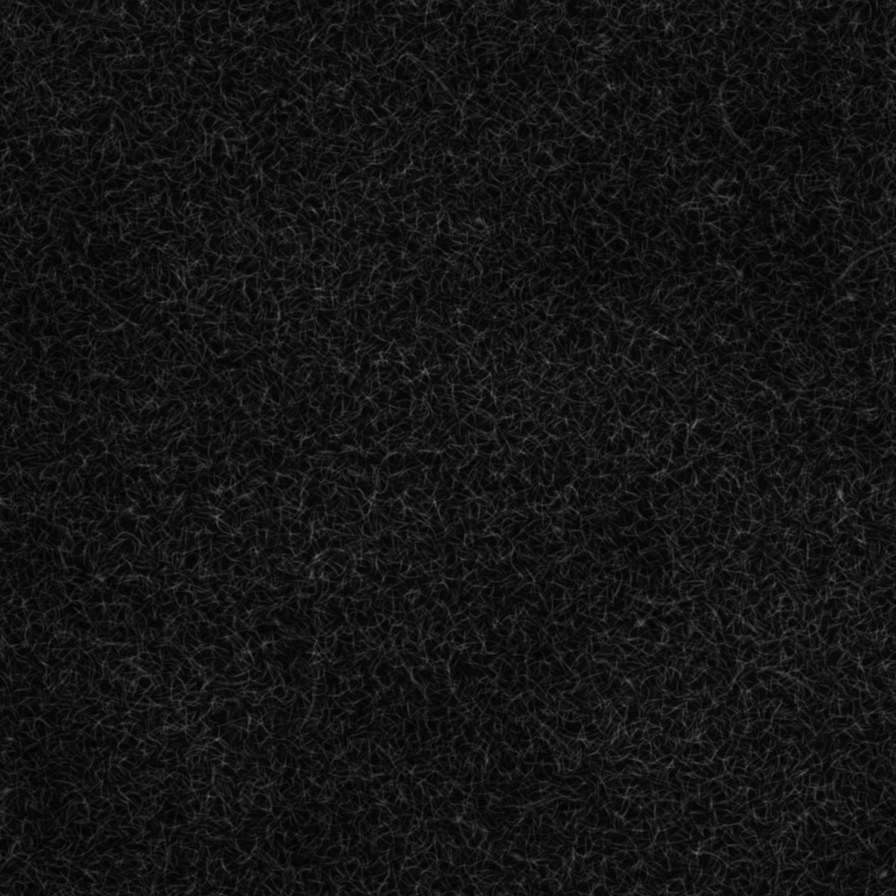
This texture is drawn by a WebGL 2 fragment shader. Its source:

```glsl
#version 300 es
precision highp float;
// Dark felt: a dense mat of short, curved, randomly turned fibres on near black.
// Jittered cell layers add up fine fibres, longer strands and pale flecks;
// broad value noise shades the mat in patches and fine noise adds grain.

uniform vec2 u_resolution;
out vec4 fragColor;

const float BASE_GREY = 0.030;
const vec3 TINT = vec3(1.0);

// Fine mat
const int MAT_LAYERS = 6;
const float MAT_CELLS = 60.0;
const float MAT_CELL_STEP = 2.7;
const float MAT_RADIUS = 0.0023;
const vec2 MAT_HALF_LENGTH = vec2(0.30, 0.85);  // in cells
const vec2 MAT_GLOW = vec2(0.010, 0.086);

// Sparse strands and flecks
const float STRAND_RADIUS = 0.0030;
const vec2 STRAND_HALF_LENGTH = vec2(0.20, 0.45);
const vec2 STRAND_GLOW = vec2(0.04, 0.11);
const float FLECK_RADIUS = 0.0052;
const vec2 FLECK_HALF_LENGTH = vec2(0.01, 0.09);
const vec2 FLECK_GLOW = vec2(0.06, 0.19);

const float MAX_BEND = 0.35;
const float PATCH_CONTRAST = 0.55;
const float GRAIN_CELLS = 290.0;
const float GRAIN_AMOUNT = 0.022;
const float TAU = 6.28318;

float hash(vec2 p) {
    return fract(sin(dot(p, vec2(127.1, 311.7))) * 43758.5453);
}

float valueNoise(vec2 p) {
    vec2 cell = floor(p);
    vec2 f = fract(p);
    f = f * f * (3.0 - 2.0 * f);
    float low = mix(hash(cell), hash(cell + vec2(1.0, 0.0)), f.x);
    float high = mix(hash(cell + vec2(0.0, 1.0)), hash(cell + 1.0), f.x);
    return mix(low, high, f.y);
}

// Soft profile of one bent fibre along x, dimmer towards its ends
float fibre(vec2 p, float halfLength, float bend, float radius) {
    p.y -= bend * (p.x * p.x / halfLength - 0.4 * halfLength);
    float past = max(abs(p.x) - halfLength, 0.0);
    float body = 1.0 - smoothstep(0.0, radius, length(vec2(past, p.y)));
    float along = min(abs(p.x) / halfLength, 1.0);
    return body * (1.0 - 0.45 * along * along);
}

// Sum of the fibres around a point, at most one per cell
float fibreLayer(vec2 uv, float cells, vec2 halfRange, float radius,
                 vec2 glow, float density, float seed) {
    vec2 p = uv * cells + seed * vec2(0.37, 0.73);
    vec2 home = floor(p);
    float pixel = 1.0 / min(u_resolution.x, u_resolution.y);
    float softRadius = max(radius, pixel) * cells;
    float light = 0.0;
    for (int y = -1; y <= 1; y++) {
        for (int x = -1; x <= 1; x++) {
            vec2 cell = home + vec2(x, y);
            vec2 key = cell + seed * 17.3;
            if (hash(key + 5.1) > density) continue;
            vec2 centre = cell + vec2(hash(key), hash(key + 31.7));
            float angle = TAU * hash(key + 57.3);
            vec2 dir = vec2(cos(angle), sin(angle));
            vec2 d = p - centre;
            vec2 local = vec2(dot(d, dir), dot(d, vec2(-dir.y, dir.x)));
            float halfLength = mix(halfRange.x, halfRange.y, hash(key + 83.9));
            float bend = MAX_BEND * (2.0 * hash(key + 71.4) - 1.0);
            float strength = mix(glow.x, glow.y, hash(key + 43.6));
            light += strength * fibre(local, halfLength, bend, softRadius);
        }
    }
    return light;
}

void main() {
    vec2 uv = gl_FragCoord.xy / min(u_resolution.x, u_resolution.y);

    // Dense mat of fine fibres
    float mat = 0.0;
    for (int i = 0; i < MAT_LAYERS; i++) {
        float n = float(i);
        mat += fibreLayer(uv, MAT_CELLS + MAT_CELL_STEP * n, MAT_HALF_LENGTH,
                          MAT_RADIUS, MAT_GLOW, 1.0, n + 1.0);
    }

    // Medium and long strands, then short flecks
    float strands = fibreLayer(uv, 22.0, STRAND_HALF_LENGTH, STRAND_RADIUS,
                               STRAND_GLOW, 0.45, 11.0);
    strands += fibreLayer(uv, 9.0, STRAND_HALF_LENGTH, STRAND_RADIUS * 1.15,
                          STRAND_GLOW, 0.40, 13.0);
    float flecks = fibreLayer(uv, 16.0, FLECK_HALF_LENGTH, FLECK_RADIUS,
                              FLECK_GLOW, 0.24, 17.0);

    // Broad patches and fine grain
    float cloud = 0.6 * valueNoise(uv * 6.0 + 3.7) + 0.4 * valueNoise(uv * 15.0 + 9.2);
    float shade = 1.0 + PATCH_CONTRAST * (cloud - 0.5);
    float grain = GRAIN_AMOUNT * (valueNoise(uv * GRAIN_CELLS) - 0.5);

    float grey = (BASE_GREY + mat) * shade + strands + flecks + grain;
    fragColor = vec4(TINT * clamp(grey, 0.0, 1.0), 1.0);
}
```
